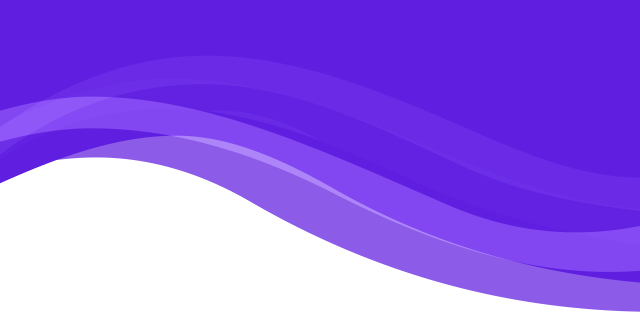
Reproduce this background procedurally as a Shadertoy shader.

```glsl
// Translucent violet ribbons flowing over a purple field above a white wave.

// Cubic between two heights a, b with slopes sa, sb on the span x0..x1.
float hermite(float x, float x0, float x1, float a, float b, float sa, float sb) {
    float w = x1 - x0, t = (x - x0) / w, r = 1.0 - t;
    return mix(a, b, t * t * (3.0 - 2.0 * t)) + w * t * r * (sa * r - sb * t);
}

// Wave rising to a flat crest, then falling through a bend to the right side.
// heights: left, crest, bend, right; slopes: left, bend, right.
float wave(float x, float crest, float bend, vec4 heights, vec3 slopes) {
    if (x < crest) return hermite(x, 0.0, crest, heights.x, heights.y, slopes.x, 0.0);
    if (x < bend) return hermite(x, crest, bend, heights.y, heights.z, 0.0, slopes.y);
    return hermite(x, bend, 1.0, heights.z, heights.w, slopes.y, slopes.z);
}

// Smooth coverage of the area under a curve.
float below(float y, float curve) {
    return clamp((curve - y) * iResolution.y + 0.5, 0.0, 1.0);
}

float ribbon(float y, float top, float bottom) {
    return below(y, top) * (1.0 - below(y, bottom));
}

void mainImage(out vec4 fragColor, in vec2 fragCoord) {
    vec2 uv = fragCoord / iResolution.xy;
    float x = uv.x, y = uv.y;

    // Upper, faint ribbons
    float hazeTop = wave(x, 0.323, 0.729, vec4(0.602, 0.826, 0.599, 0.445), vec3(1.4, -0.88, 0.0));
    float hazeBottom = wave(x, 0.319, 0.716, vec4(0.518, 0.737, 0.487, 0.341), vec3(1.48, -0.94, -0.24));
    float veilTop = wave(x, 0.267, 0.651, vec4(0.609, 0.755, 0.557, 0.349), vec3(1.0, -0.84, -0.12));
    float veilBottom = wave(x, 0.26, 0.651, vec4(0.505, 0.661, 0.432, 0.234), vec3(1.3, -0.92, -0.32));

    // Bright middle ribbon
    float brightTop = wave(x, 0.143, 0.703, vec4(0.654, 0.698, 0.357, 0.294), vec3(0.56, -0.86, 0.4));
    float brightBottom = wave(x, 0.143, 0.521, vec4(0.557, 0.599, 0.396, 0.154), vec3(0.54, -1.02, 0.16));

    // Pale lower ribbon and the white ground under it
    float paleTop = wave(x, 0.276, 0.521, vec4(0.427, 0.576, 0.411, 0.117), vec3(0.9, -1.14, -0.18));
    float groundTop = wave(x, 0.15, 0.391, vec4(0.466, 0.508, 0.37, 0.026), vec3(0.5, -1.16, -0.04));

    // Thin lens of light along the lower side of the veil
    float lens = 0.018 * max(0.0, 1.0 - pow((x - 0.413) / 0.088, 2.0));

    // Layers, back to front
    vec3 color = mix(vec3(0.378, 0.12, 0.88), vec3(0.55, 0.36, 0.91), below(y, paleTop));
    color += vec3(0.04, 0.045, 0.02) * ribbon(y, hazeTop, hazeBottom);
    color += vec3(0.01, 0.014, 0.007) * ribbon(y, veilTop, veilBottom);
    color += vec3(0.025, 0.03, 0.012) * ribbon(y, veilBottom + lens, veilBottom);
    color += vec3(0.132, 0.157, 0.066) * ribbon(y, brightTop, brightBottom);
    color = mix(color, vec3(1.0), below(y, min(paleTop, groundTop)));

    fragColor = vec4(color, 1.0);
}
```
